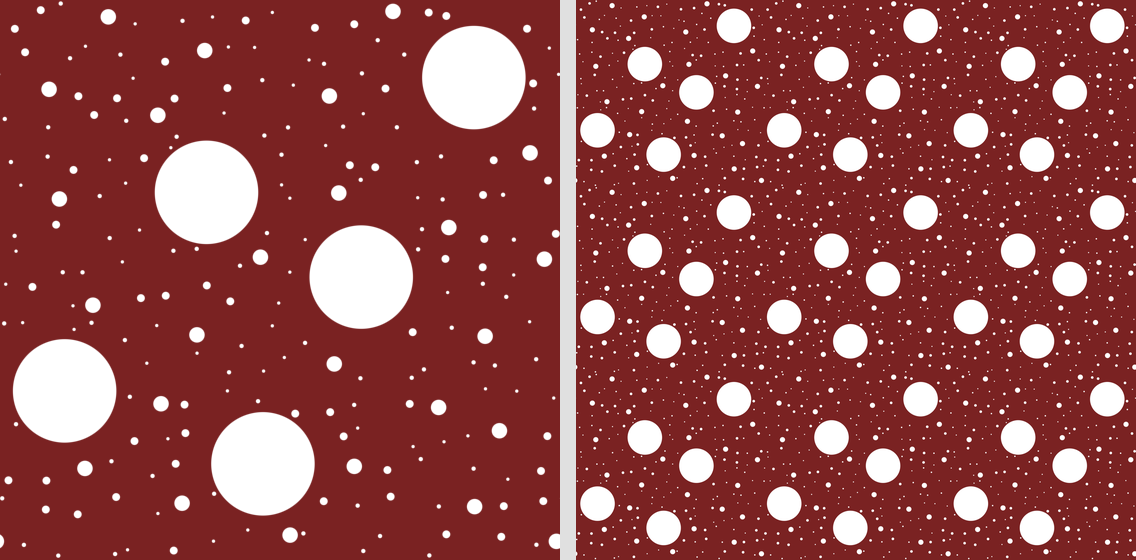
Left, the tile; right, the same tile 3 across and 3 down.
A Shadertoy shader for this pattern:

```glsl
// White discs of several sizes scattered over a flat dark red ground.
// Five large discs sit on a jittered lattice; the small dots fill a wrapped
// grid of sliding rows, one dot per cell, and keep clear of the large discs.

const vec3 GROUND = vec3(0.478, 0.133, 0.133);
const vec3 DISC = vec3(1.0);

const int LARGE_COUNT = 5;
const float LARGE_RADIUS = 0.0924;
const float MEDIUM_RADIUS = 0.0138;
const float SMALL_RADIUS = 0.0070;
const float TINY_RADIUS = 0.0038;
const float SPECK_RADIUS = 0.0029;

const float CELLS = 16.0;        // dots per row, and rows per tile
const float MEDIUM_STEP = 8.0;   // every eighth dot of a row is medium
const float ROW_SHIFT = 3.0;     // slide from row to row, in cells
const float CELL_GAP = 0.002;    // room kept between a dot and its cell edge
const float LARGE_GAP = 0.006;   // room kept around the large discs

vec2 hash2(vec2 p, float seed) {
    vec3 q = fract(vec3(p.xyx + seed) * vec3(0.1031, 0.1030, 0.0973));
    q += dot(q, q.yzx + 33.33);
    return fract((q.xx + q.yz) * q.zy);
}

// Shortest offset between two points on the wrapping tile
vec2 wrapOffset(vec2 a, vec2 b) {
    vec2 d = a - b;
    return d - floor(d + 0.5);
}

vec2 largeCenter(float i) {
    vec2 slot = vec2(i, mod(2.0 * i + 1.0, float(LARGE_COUNT)));
    vec2 jitter = hash2(vec2(i, 3.0), 17.0) - 0.5;
    return 0.16 + 0.17 * slot + 0.1 * jitter;
}

// Signed distance to the nearest large disc
float largeDiscs(vec2 p) {
    float d = 1.0;
    for (int i = 0; i < LARGE_COUNT; i++) {
        vec2 offset = wrapOffset(p, largeCenter(float(i)));
        d = min(d, length(offset) - LARGE_RADIUS);
    }
    return d;
}

// Medium dots are evenly spread, the smaller sizes are drawn at random
float dotRadius(float column, float pick) {
    if (mod(column, MEDIUM_STEP) < 0.5) return MEDIUM_RADIUS;
    if (pick < 0.3) return SMALL_RADIUS;
    return pick < 0.7 ? TINY_RADIUS : SPECK_RADIUS;
}

// Signed distance to the dot of the cell that holds p
float smallDots(vec2 p) {
    float row = floor(p.y * CELLS);
    float slide = ROW_SHIFT * row + hash2(vec2(row, 5.0), 41.0).x;
    vec2 grid = p * CELLS + vec2(slide, 0.0);
    vec2 cell = floor(grid);
    vec2 id = vec2(mod(cell.x, CELLS), row);

    // The jitter leaves every dot whole inside its own cell
    float radius = dotRadius(id.x, hash2(id, 7.0).x);
    float reach = 0.5 - (radius + CELL_GAP) * CELLS;
    vec2 jitter = (2.0 * hash2(id, 23.0) - 1.0) * reach;
    vec2 offset = (grid - cell - 0.5 - jitter) / CELLS;

    // Drop dots that would touch a large disc
    bool blocked = largeDiscs(p - offset) < radius + LARGE_GAP;
    return blocked ? 1.0 : length(offset) - radius;
}

void mainImage(out vec4 fragColor, in vec2 fragCoord) {
    vec2 p = fract(fragCoord / iResolution.xy);
    float soft = 0.8 / min(iResolution.x, iResolution.y);

    float d = min(largeDiscs(p), smallDots(p));
    float cover = 1.0 - smoothstep(-soft, soft, d);
    fragColor = vec4(mix(GROUND, DISC, cover), 1.0);
}
```
